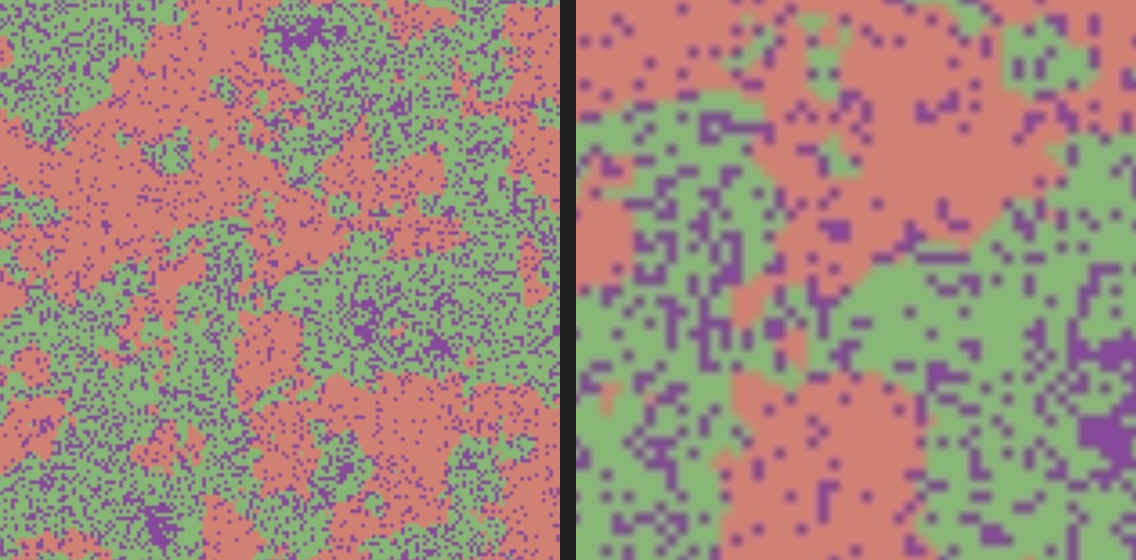
Left, the full canvas; right, a detail of the centre.
Write a Shadertoy shader that draws this texture.

```glsl
const vec3 CORAL = vec3(0.82, 0.505, 0.45);
const vec3 GREEN = vec3(0.53, 0.715, 0.46);
const vec3 PURPLE = vec3(0.53, 0.28, 0.61);
const vec3 LUMA = vec3(0.299, 0.587, 0.114);

const float CELLS = 155.0;         // square grains across the canvas
const float EDGE_SOFTNESS = 0.5;   // half width of a grain edge, in grains
const float PATCH_FREQUENCY = 9.0; // lattice cells of the largest patches
const int OCTAVES = 4;
const float GAIN = 0.62;           // amplitude ratio between octaves
const float GREEN_LEVEL = 0.515;   // patch height where coral turns green
const float SPECKS_LOW = 0.06;     // purple chance deep inside coral
const float SPECKS_HIGH = 0.26;    // purple chance inside green
const float SPECKS_PEAK = 0.5;     // extra purple chance on the peaks

float hash(vec2 p) {
    vec3 q = fract(vec3(p.xyx) * 0.1031);
    q += dot(q, q.yzx + 33.33);
    return fract((q.x + q.y) * q.z);
}

float valueNoise(vec2 p) {
    vec2 i = floor(p);
    vec2 f = smoothstep(0.0, 1.0, fract(p));
    float low = mix(hash(i), hash(i + vec2(1, 0)), f.x);
    float high = mix(hash(i + vec2(0, 1)), hash(i + vec2(1, 1)), f.x);
    return mix(low, high, f.y);
}

// Layered noise, normalised to 0..1
float patchHeight(vec2 uv) {
    vec2 p = uv * PATCH_FREQUENCY + vec2(53.3, 71.6);
    float sum = 0.0, total = 0.0, amplitude = 1.0;
    for (int i = 0; i < OCTAVES; i++) {
        sum += amplitude * valueNoise(p);
        total += amplitude;
        amplitude *= GAIN;
        p = p * 2.03 + vec2(37.7, 19.1);
    }
    return sum / total;
}

// Flat colour of one grain: patch colour or a purple speck
vec3 grainColor(vec2 cell) {
    float height = patchHeight((cell + 0.5) / CELLS);
    float chance = mix(SPECKS_LOW, SPECKS_HIGH, smoothstep(0.3, 0.6, height));
    chance += SPECKS_PEAK * smoothstep(0.72, 0.81, height);
    vec3 ground = height < GREEN_LEVEL ? CORAL : GREEN;
    return hash(cell + 217.0) < chance ? PURPLE : ground;
}

// Narrow kernel for brightness, per axis
vec2 sharpWeight(vec2 d) {
    return 1.0 - smoothstep(0.5 - EDGE_SOFTNESS, 0.5 + EDGE_SOFTNESS, d);
}

// Wide quadratic spline for hue, per axis
vec2 wideWeight(vec2 d) {
    vec2 tail = max(1.5 - d, 0.0);
    return mix(0.75 - d * d, 0.5 * tail * tail, step(0.5, d));
}

void mainImage(out vec4 fragColor, in vec2 fragCoord) {
    vec2 grid = fragCoord / iResolution.y * CELLS;
    vec2 home = floor(grid);

    // Brightness stays crisp while hue bleeds into neighbouring grains
    float brightness = 0.0;
    vec3 bleed = vec3(0.0);
    for (int y = -1; y <= 1; y++) {
        for (int x = -1; x <= 1; x++) {
            vec2 cell = home + vec2(x, y);
            vec2 d = abs(grid - cell - 0.5);
            vec3 color = grainColor(cell);
            vec2 sharp = sharpWeight(d);
            vec2 wide = wideWeight(d);
            brightness += sharp.x * sharp.y * dot(color, LUMA);
            bleed += wide.x * wide.y * color;
        }
    }
    fragColor = vec4(bleed + brightness - dot(bleed, LUMA), 1.0);
}
```
